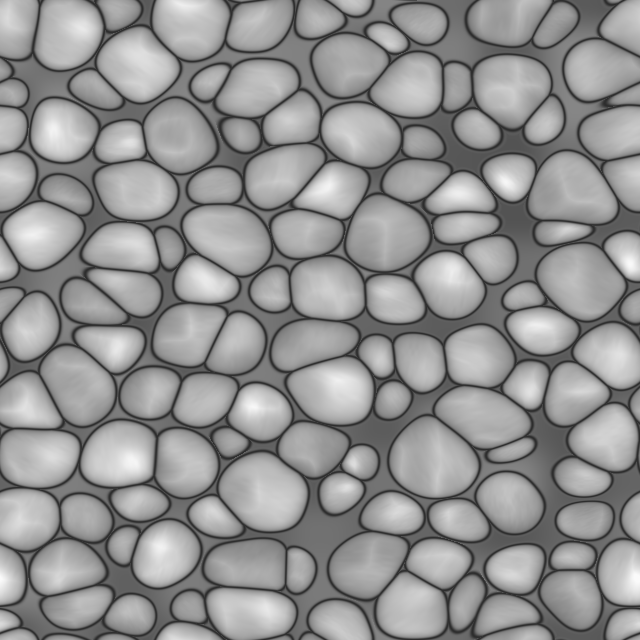
Give the GLSL for this texture map, as a Shadertoy shader.

```glsl
// Tiling bed of smooth, tightly packed grey pebbles with dark seams.

const vec2  GRID       = vec2(10.0, 12.0); // stones per tile; even rows keep the stagger seamless
const float JITTER     = 0.78;             // scatter of stone centres
const float MIN_RADIUS = 0.34;
const float MAX_RADIUS = 0.74;
const float ROUNDING   = 0.115;            // softness of stone corners
const float RIM_OFFSET = 0.045;            // grows stones until they touch
const float WARP       = 0.22;             // bend of the outlines
const float SEAM_WIDTH = 0.023;
const float SEAM_DEPTH = 0.58;
const float DOME_WIDTH = 0.085;            // falloff from rim to crown
const float RIM_TONE   = 0.42;
const float CROWN_TONE = 0.71;
const float GAP_TONE   = 0.43;

vec2 hash2(vec2 p) {
    vec3 a = fract(p.xyx * vec3(0.1031, 0.1030, 0.0973));
    a += dot(a, a.yzx + 33.33);
    return fract((a.xx + a.yz) * a.zy);
}

// Two channels of value noise that wrap after the given period.
vec2 noise2(vec2 p, vec2 period) {
    vec2 i = floor(p), f = fract(p);
    f = f * f * f * (f * (f * 6.0 - 15.0) + 10.0);
    vec2 a = hash2(mod(i, period));
    vec2 b = hash2(mod(i + vec2(1.0, 0.0), period));
    vec2 c = hash2(mod(i + vec2(0.0, 1.0), period));
    vec2 d = hash2(mod(i + vec2(1.0, 1.0), period));
    return mix(mix(a, b, f.x), mix(c, d, f.x), f.y);
}

// Centre (xy) and radius (z) of the stone belonging to a grid cell.
vec3 stoneAt(vec2 cell) {
    vec2 id = mod(cell, GRID);
    vec2 stagger = vec2(0.5 * mod(id.y, 2.0) - 0.25, 0.0);
    float radius = mix(MIN_RADIUS, MAX_RADIUS, hash2(id + 31.7).x);
    return vec3(cell + 0.5 + stagger + JITTER * (hash2(id) - 0.5), radius);
}

float power(vec2 p, vec3 stone) {
    vec2 v = p - stone.xy;
    return dot(v, v) - stone.z * stone.z;
}

// Depth inside the owning stone; negative in the gaps.
float stoneDepth(vec2 p, out vec3 stone, out vec2 id) {
    vec2 base = floor(p), owner = base;
    float best = 1e5;
    for (int y = -2; y <= 2; y++)
    for (int x = -2; x <= 2; x++) {
        vec2 cell = base + vec2(x, y);
        vec3 s = stoneAt(cell);
        float w = power(p, s);
        if (w < best) { best = w; stone = s; owner = cell; }
    }
    id = mod(owner, GRID);

    // Soft minimum over the bisectors and a bounding circle rounds the corners.
    float limit = stone.z * 1.05 + 0.10 - length(p - stone.xy);
    float sum = exp(-limit / ROUNDING);
    float nearest = 1e5;
    for (int y = -2; y <= 2; y++)
    for (int x = -2; x <= 2; x++) {
        if (x == 0 && y == 0) continue;
        vec3 s = stoneAt(owner + vec2(x, y));
        float edge = (power(p, s) - best) / (2.0 * max(distance(s.xy, stone.xy), 0.02));
        nearest = min(nearest, edge);
        sum += exp(-edge / ROUNDING);
    }
    return min(RIM_OFFSET - ROUNDING * log(sum), nearest);
}

// Uneven light on one stone: tilt, a soft highlight, worn facets and grain.
float surfaceTone(vec2 local, float radius, vec2 id) {
    vec2 look = hash2(id + 57.3), spot = hash2(id + 83.1) - 0.5;
    float angle = 6.2832 * look.x;
    vec2 axis = vec2(cos(angle), sin(angle));
    vec2 q = local / radius;
    vec2 r = q - 0.6 * spot;
    r = vec2(dot(r, axis), dot(r, vec2(-axis.y, axis.x)));
    float highlight = exp(-dot(r * r, vec2(3.5, 9.0)));

    vec2 seed = 40.0 * look;
    float facet = 1.0 - abs(2.0 * noise2(local * 1.9 + seed, vec2(64.0)).x - 1.0);
    float grain = noise2(vec2(r.x * 4.0, r.y * 11.0) + seed, vec2(64.0)).y - 0.5;
    return 0.13 * (look.y - 0.5) + 0.06 * dot(q, axis)
         + highlight * (0.03 + 0.17 * look.y * look.y)
         + 0.12 * (facet - 0.55) + 0.022 * grain;
}

void mainImage(out vec4 fragColor, in vec2 fragCoord) {
    vec2 p = fragCoord / iResolution.xy * GRID;
    vec2 cloud = noise2(p, GRID);
    p += WARP * (cloud - 0.5);

    vec3 stone;
    vec2 id;
    float depth = stoneDepth(p, stone, id);

    // Domed stones above, dim filler between them.
    float dome = 1.0 - exp(-max(depth, 0.0) / DOME_WIDTH);
    float top = mix(RIM_TONE, CROWN_TONE, dome);
    top += dome * surfaceTone(p - stone.xy, stone.z, id);
    float gap = GAP_TONE * (0.75 + 0.5 * cloud.x);
    float tone = mix(top, gap, smoothstep(0.0, 0.07, -depth));

    // Dark outline around every stone.
    float seam = depth / SEAM_WIDTH;
    tone *= 1.0 - SEAM_DEPTH * exp(-seam * seam);

    fragColor = vec4(vec3(clamp(tone, 0.0, 0.98)), 1.0);
}
```
